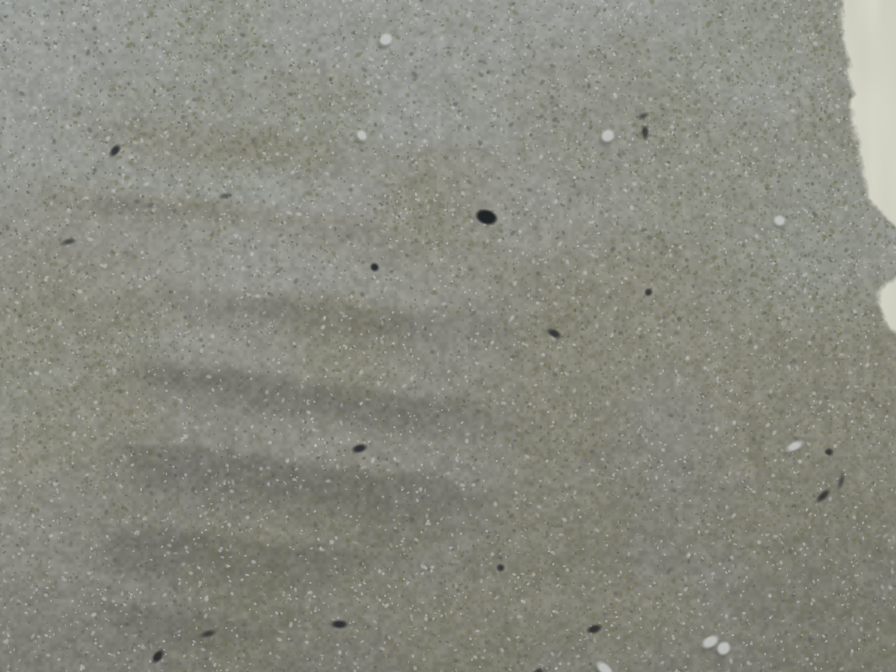
Write a Shadertoy shader that draws this texture.

```glsl
// Damp rippled sand with fine grains, dark pebbles, shell bits and a pale board at the right edge.

const vec3 PALE_SAND = vec3(0.605, 0.622, 0.605);
const vec3 MID_SAND = vec3(0.56, 0.557, 0.522);
const vec3 SHADED_SAND = vec3(0.46, 0.46, 0.435);
const vec3 OLIVE = vec3(0.45, 0.45, 0.34);
const vec3 DARK_GRAIN = vec3(0.33, 0.34, 0.32);
const vec3 SHELL = vec3(0.77, 0.78, 0.77);
const vec3 PEBBLE = vec3(0.13, 0.14, 0.15);
const vec3 BOARD = vec3(0.82, 0.82, 0.77);

float hash(vec2 p) {
    return fract(sin(dot(p, vec2(127.1, 311.7))) * 43758.5453);
}

vec2 hash2(vec2 p) {
    return vec2(hash(p), hash(p + 37.3));
}

mat2 rotation(float angle) {
    float c = cos(angle), s = sin(angle);
    return mat2(c, -s, s, c);
}

float noise(vec2 p) {
    vec2 i = floor(p), f = fract(p);
    f = f * f * (3.0 - 2.0 * f);
    float low = mix(hash(i), hash(i + vec2(1, 0)), f.x);
    float high = mix(hash(i + vec2(0, 1)), hash(i + vec2(1, 1)), f.x);
    return mix(low, high, f.y);
}

float fbm(vec2 p) {
    float sum = 0.0, weight = 0.5;
    for (int i = 0; i < 4; i++) {
        sum += weight * noise(p);
        p = rotation(0.6) * p * 2.03 + 11.7;
        weight *= 0.5;
    }
    return sum / 0.9375;
}

// Coverage of a soft, turned ellipse
float blob(vec2 p, vec2 center, float angle, vec2 radii, float softness) {
    vec2 q = rotation(angle) * (p - center);
    float d = (length(q / radii) - 1.0) * min(radii.x, radii.y);
    return 1.0 - smoothstep(-softness, softness, d);
}

// One possible fleck per cell; share is the chance that a cell holds one
float flecks(vec2 p, float scale, float share, float seed) {
    vec2 q = rotation(seed) * p * scale;
    vec2 cell = floor(q);
    vec2 rnd = hash2(cell + seed * 17.0);
    vec2 shape = hash2(cell + seed * 29.0 + 5.0);
    vec2 radii = vec2(mix(0.18, 0.34, shape.x), mix(0.12, 0.22, shape.y));
    float cover = blob(fract(q), 0.35 + 0.3 * rnd, shape.x * 40.0, radii, 0.13);
    return cover * step(hash(cell + seed * 7.0), share) * mix(0.4, 1.0, shape.y);
}

// Shadow of sand ripples: soft below, sharper above, broken into patches
float rippleShadow(vec2 p) {
    float wobble = 0.045 * (fbm(p * vec2(3.0, 5.0)) - 0.5);
    float f = fract((p.y + 0.1 * p.x + wobble) * 8.0);
    float band = smoothstep(0.15, 0.72, f) * (1.0 - smoothstep(0.72, 0.98, f));
    float side = smoothstep(0.0, 0.25, p.x) * (1.0 - smoothstep(0.5, 0.85, p.x));
    float patches = smoothstep(0.3, 0.65, noise(p * vec2(3.5, 8.0) + 4.0));
    return band * side * patches * (1.0 - smoothstep(0.7, 0.9, p.y));
}

// Left border of the board, partly buried by sand
float boardEdge(float y) {
    float buried = 0.08 * exp(-pow((y - 0.63) / 0.045, 2.0));
    float lower = 0.09 * (1.0 - smoothstep(0.4, 0.55, y));
    return 1.25 + 0.12 * (1.0 - y) + buried + lower;
}

vec3 sandColor(vec2 p) {
    float tone = 0.13 + 1.1 * p.y - 0.38 * p.y * p.y;
    tone += 0.5 * (fbm(p * vec2(2.5, 5.0) + 2.0) - 0.5);
    tone -= 0.42 * rippleShadow(p) + 0.1 * smoothstep(0.8, 1.3, p.x) * p.y;
    vec3 col = mix(SHADED_SAND, MID_SAND, smoothstep(0.0, 0.55, tone));
    col = mix(col, PALE_SAND, smoothstep(0.45, 0.9, tone));

    float weed = smoothstep(0.35, 0.75, fbm(p * 6.0 + 8.0) + 0.16 * smoothstep(0.4, 1.2, p.x));
    col = mix(col, OLIVE, 0.18 * weed);
    float grain = noise(p * 170.0) + 0.7 * noise(p * 85.0 + 9.0) - 0.85;
    col += 0.065 * grain;
    for (int i = 0; i < 3; i++) {
        float k = float(i), scale = 62.0 + 32.0 * k;
        col = mix(col, OLIVE, 0.6 * flecks(p, scale, 0.06 + 0.3 * weed, k + 0.4));
        col = mix(col, DARK_GRAIN, 0.5 * flecks(p, scale + 9.0, 0.07, k + 3.7));
        col = mix(col, SHELL, 0.6 * flecks(p, scale + 17.0, 0.09, k + 6.2));
    }
    return col;
}

void mainImage(out vec4 fragColor, in vec2 fragCoord) {
    vec2 p = fragCoord / iResolution.y;
    vec3 col = sandColor(p);

    // Board with a crumbly sand border
    float edge = boardEdge(p.y) + 0.022 * (fbm(p * 45.0) - 0.5);
    vec3 board = BOARD + 0.03 * (noise(p * vec2(60.0, 12.0)) - 0.5);
    col = mix(col, board, smoothstep(-0.006, 0.006, p.x - edge));

    // Scattered pebbles, denser low down, and shells, denser at the right
    for (int i = 0; i < 18; i++) {
        vec2 rnd = hash2(vec2(float(i), 3.1)), shape = hash2(vec2(float(i), 8.6));
        vec2 stone = vec2(1.28 * rnd.x, pow(rnd.y, 1.7));
        vec2 radii = vec2(mix(0.005, 0.011, shape.x), mix(0.003, 0.006, shape.y));
        col = mix(col, PEBBLE, mix(0.5, 0.95, shape.y) * blob(p, stone, shape.x * 20.0, radii, 0.003));
        if (i < 8) {
            vec2 shell = vec2(1.25 * sqrt(rnd.y), shape.x);
            vec2 size = vec2(mix(0.006, 0.014, rnd.x), mix(0.005, 0.009, shape.y));
            col = mix(col, DARK_GRAIN, 0.4 * blob(p, shell - vec2(0.003, 0.007), rnd.x * 9.0, size, 0.005));
            col = mix(col, SHELL, 0.9 * blob(p, shell, rnd.x * 9.0, size, 0.003));
        }
    }
    col = mix(col, PEBBLE, blob(p, vec2(0.724, 0.677), -0.3, vec2(0.015, 0.010), 0.003));
    fragColor = vec4(col, 1.0);
}
```
